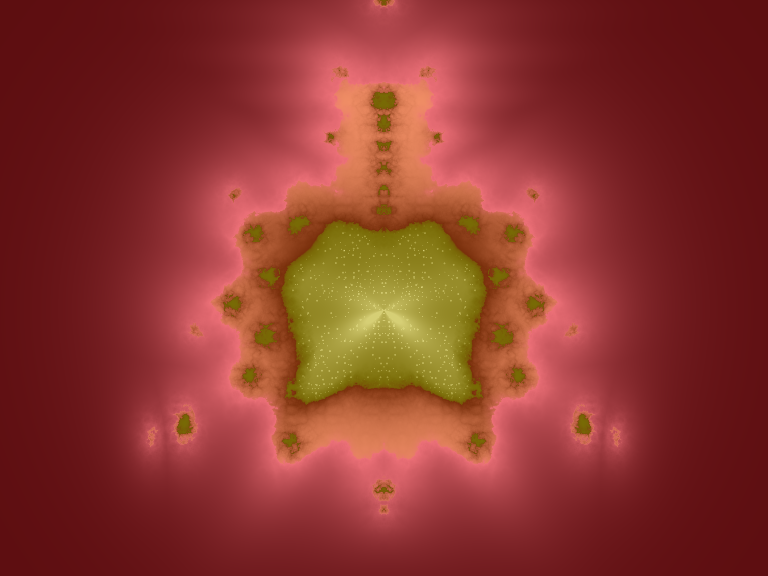
Write a Shadertoy shader that draws this background.

```glsl
#define VIEW_HEIGHT 5.76
#define CENTER_Y -0.22
#define EDGE_ROUGHNESS 0.20
#define CORE_ROUGHNESS 0.09
#define ISLAND_ROUGHNESS 0.17
#define HALO_FALLOFF 1.45
#define LOBE_SPACING 28.5
#define SPECK_DENSITY 14.0

const vec3 DARK_RED = vec3(0.36, 0.05, 0.06);
const vec3 PINK = vec3(0.93, 0.44, 0.47);
const vec3 PEACH = vec3(0.96, 0.57, 0.41);
const vec3 BROWN = vec3(0.47, 0.18, 0.04);
const vec3 OLIVE = vec3(0.47, 0.42, 0.02);
const vec3 PALE_YELLOW = vec3(0.84, 0.81, 0.46);

float hash(vec2 p) {
    return fract(sin(dot(p, vec2(127.1, 311.7))) * 43758.5453);
}

float noise(vec2 p) {
    vec2 i = floor(p), f = fract(p);
    f = f * f * (3.0 - 2.0 * f);
    vec2 e = vec2(0.0, 1.0);
    return mix(mix(hash(i), hash(i + e.yx), f.x),
               mix(hash(i + e.xy), hash(i + e.yy), f.x), f.y);
}

// Creased noise, used to grow dendrites on edges
float ridges(vec2 p) {
    float sum = 0.0, amplitude = 0.5;
    for (int i = 0; i < 4; i++) {
        sum += amplitude * (abs(2.0 * noise(p) - 1.0) - 0.4);
        p = mat2(1.6, 1.2, -1.2, 1.6) * p + 3.7;
        amplitude *= 0.6;
    }
    return sum;
}

float bump(float x, float center, float width) {
    float d = (x - center) / width;
    return exp(-d * d);
}

float smoothMin(float a, float b, float k) {
    float h = max(k - abs(a - b), 0.0) / k;
    return min(a, b) - 0.25 * h * h * k;
}

// Angles are in degrees, measured from straight down
vec2 polar(float angle, float radius) {
    float a = radians(angle);
    return radius * vec2(sin(a), -cos(a));
}

float bodyRadius(float angle, float lobes) {
    return 1.57 + lobes * 0.13 * cos(6.28318 * (angle - 92.0) / LOBE_SPACING)
        - 0.24 * bump(angle, 0.0, 19.0) + 0.15 * bump(angle, 33.0, 9.0)
        - 0.25 * smoothstep(138.0, 152.0, angle);
}

float coreRadius(float angle) {
    return 0.78 + 0.45 * bump(angle, 43.0, 13.0) + 0.16 * bump(angle, 70.0, 18.0)
        + 0.28 * bump(angle, 108.0, 22.0) + 0.22 * bump(angle, 148.0, 18.0);
}

float stemDistance(vec2 p) {
    float halfWidth = 0.45 + 0.05 * cos(6.28318 * (2.15 - p.y) / 0.42);
    vec2 q = abs(p - vec2(0.0, 1.5)) - vec2(halfWidth, 0.76);
    return length(max(q, 0.0)) + min(max(q.x, q.y), 0.0);
}

float satelliteDistance(vec2 p) {
    float d = 1e3;
    for (int i = 0; i < 2; i++) {
        float k = float(i);
        vec2 q = p - polar(60.0 + 1.5 * k, 2.3 + 0.34 * k);
        d = min(d, length(q * vec2(1.3, 0.8)) - 0.13 + 0.09 * k);
        d = min(d, length(p - polar(84.0 + 43.5 * k, 1.88)) - 0.05);
        d = min(d, length(p - vec2(0.0, -1.79 - 0.21 * k)) - 0.09 + 0.07 * k);
        d = min(d, length(p - vec2(0.45 + 0.07 * k, 2.37 - 0.64 * k)) - 0.07);
    }
    return min(d, length(p - vec2(0.0, 3.1)) - 0.07);
}

float islandDistance(vec2 p) {
    float d = 1e3;
    for (int i = 0; i < 8; i++) {
        float k = float(i), odd = mod(k, 2.0);
        float angle = 35.0 + 0.5 * LOBE_SPACING * k;
        float radius = mix(bodyRadius(angle, 1.0) - 0.2, 1.2, odd);
        d = min(d, length(p - polar(angle, radius)) - 0.06 - 0.02 * odd);
        float size = i < 6 ? 0.035 + 0.05 * exp(-k) : -1.0;
        d = min(d, length(p - vec2(0.0, 2.09 - 0.22 * k)) - size);
    }
    return d;
}

float specks(vec2 p, float density) {
    vec2 cell = floor(p * density);
    vec2 site = 0.2 + 0.6 * vec2(hash(cell), hash(cell + 17.3));
    float cluster = smoothstep(0.4, 0.8, noise(p * 5.0));
    float lit = step(hash(cell + 5.1), 0.15 + 0.65 * cluster);
    return lit * (1.0 - smoothstep(0.06, 0.2, length(fract(p * density) - site)));
}

void mainImage(out vec4 fragColor, in vec2 fragCoord) {
    vec2 p = (fragCoord - 0.5 * iResolution.xy) / iResolution.y * VIEW_HEIGHT;
    p.y -= CENTER_Y;
    p.x = abs(p.x);
    float r = length(p), angle = degrees(atan(p.x, -p.y));
    float pixel = VIEW_HEIGHT / iResolution.y;
    float coarse = ridges(p * 6.0), fine = ridges(p * 11.0 + 9.0);

    // Nested outlines
    float body = r - bodyRadius(angle, exp(-2.0 * max(r - 1.7, 0.0)));
    body = smoothMin(body, stemDistance(p), 0.12);
    body += EDGE_ROUGHNESS * coarse * exp(-5.0 * abs(body));
    float satellite = satelliteDistance(p);
    satellite += ISLAND_ROUGHNESS * fine * exp(-6.0 * abs(satellite));
    float outer = min(body, satellite);
    float flank = bump(angle, 128.0, 14.0);
    float core = r - coreRadius(angle) + CORE_ROUGHNESS * fine * (1.0 - 0.8 * flank);
    float island = islandDistance(p) + ISLAND_ROUGHNESS * fine;
    island = min(island, satellite + 0.06);

    // Red field with halos
    float halo = exp(-HALO_FALLOFF * max(body, 0.0));
    float spark = 0.65 * exp(-5.0 * max(satellite, 0.0));
    vec3 color = mix(DARK_RED, PINK, 1.0 - (1.0 - halo) * (1.0 - spark));

    // Peach ring, darkened around the core and islands
    float warmth = 1.0 - exp(-mix(3.0, 1.8, flank) * max(core, 0.0));
    warmth *= 1.0 - 0.65 * exp(-11.0 * max(island, 0.0));
    vec3 ring = mix(BROWN, PEACH, warmth);
    ring = mix(ring, PINK, 0.5 * exp(-25.0 * max(-outer, 0.0)));
    color = mix(color, ring, smoothstep(pixel, -pixel, outer));

    // Olive core with bright diagonal arms
    float light = 0.14 + 0.5 * bump(r, 0.0, 0.38)
        + 0.6 * bump(angle, 54.0, 24.0) * exp(-0.9 * r)
        + 0.18 * bump(angle, 110.0, 24.0);
    light *= smoothstep(0.0, 0.25, -core);
    float dots = specks(p, SPECK_DENSITY) + specks(p + 4.0, 1.7 * SPECK_DENSITY);
    light += 0.4 * dots * smoothstep(0.02, 0.12, -core);
    vec3 olive = mix(OLIVE, PALE_YELLOW, clamp(light, 0.0, 1.0));
    float green = min(core, max(island, outer + 0.02));
    olive = mix(olive, BROWN, 0.5 * exp(-40.0 * max(-green, 0.0)));
    color = mix(color, olive, smoothstep(pixel, -pixel, green));

    fragColor = vec4(color, 1.0);
}
```
